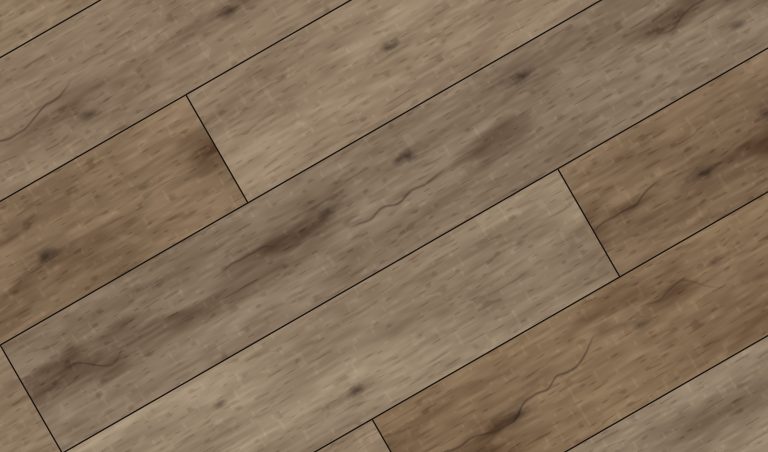
A WebGL 2 fragment shader for this texture:

```glsl
#version 300 es
precision highp float;
// Diagonal oak plank floor with staggered joints, grain, knots and dark heartwood.
uniform vec2 u_resolution;
out vec4 fragColor;

// Lengths are fractions of the canvas height.
const float ANGLE = 0.5212;
const float PLANK_WIDTH = 0.2758;
const float PLANK_LENGTH = 1.896;
const float ROW_START = 0.1108;
const float JOINT_START = 0.8842;
const float JOINT_STEP = 0.632;
const float SEAM_HALF_WIDTH = 0.0015;

const vec3 SHADE = vec3(0.38, 0.305, 0.24);
const vec3 LIGHT = vec3(0.61, 0.54, 0.455);
const vec3 KNOT = vec3(0.21, 0.16, 0.13);
const vec3 SEAM = vec3(0.11, 0.085, 0.07);
const vec3 WARM_TINT = vec3(1.03, 0.985, 0.91);

// Lightness and warmth of each plank.
const vec2 TONES[15] = vec2[15](
  vec2(0.70, 0.5), vec2(0.6, 0.3), vec2(0.54, 0.3), vec2(0.6, 0.3), vec2(0.52, 0.8),
  vec2(0.73, 0.3), vec2(0.66, 0.4), vec2(0.56, 0.0), vec2(0.6, 0.3), vec2(0.77, 0.2),
  vec2(0.51, 0.8), vec2(0.72, 0.3), vec2(0.43, 1.0), vec2(0.6, 0.3), vec2(0.75, 0.1));

float hash(vec2 p) {
  vec3 q = fract(p.xyx * 0.1031);
  q += dot(q, q.yzx + 33.33);
  return fract((q.x + q.y) * q.z);
}

float noise(vec2 p) {
  vec2 cell = floor(p), f = fract(p);
  f = f * f * (3.0 - 2.0 * f);
  return mix(mix(hash(cell), hash(cell + vec2(1, 0)), f.x),
             mix(hash(cell + vec2(0, 1)), hash(cell + vec2(1, 1)), f.x), f.y);
}

float fbm(vec2 p) {
  float sum = 0.0, amplitude = 0.5;
  for (int i = 0; i < 4; i++) {
    sum += amplitude * noise(p);
    p = p * 2.03 + 7.7;
    amplitude *= 0.5;
  }
  return sum / 0.9375;
}

// Returns grain displacement, core darkness and ring shading of the knots.
vec3 knots(vec2 p, float seed) {
  vec3 result = vec3(0.0);
  for (int i = 0; i < 6; i++) {
    vec2 key = vec2(float(i) * 3.7, seed);
    float size = mix(0.35, 1.0, hash(key + 5.0));
    vec2 centre = vec2((float(i) + hash(key)) / 6.0 * PLANK_LENGTH,
                       mix(0.2, 0.8, hash(key + 11.0)) * PLANK_WIDTH);
    vec2 q = (p - centre) / (size * vec2(0.042, 0.021));
    q += 1.1 * (vec2(fbm(p * 38.0 + seed), fbm(p * 38.0 + seed + 40.0)) - 0.5);
    float r = length(q);
    result.x += 0.012 * size * sign(q.y) * (1.0 - exp(-q.y * q.y)) * exp(-r * r * 0.2);
    result.y += size * (0.85 * exp(-r * r * 3.5) + 0.28 * exp(-r * r * 0.6));
    result.z += sin(r * 7.0) * exp(-r * 0.75);
  }
  return result;
}

// Returns soft heartwood shadow and a thin broken crack inside it.
vec2 heartwood(vec2 p, float seed) {
  float wander = fbm(vec2(p.x * 3.5, seed)) - 0.5;
  float offset = p.y - PLANK_WIDTH * (0.5 + 0.7 * wander);
  float patches = smoothstep(0.4, 0.72, fbm(vec2(p.x * 4.0, p.y * 16.0) + seed));
  float broken = smoothstep(0.5, 0.7, noise(vec2(p.x * 7.0, seed + 20.0)));
  float line = offset + 0.008 * (noise(vec2(p.x * 28.0, seed)) - 0.5);
  return vec2(patches * exp(-pow(offset / 0.055, 2.0)),
              broken * exp(-pow(line / 0.0028, 2.0)));
}

vec3 wood(vec2 p, vec2 tone, float seed) {
  vec3 knot = knots(p, seed);
  vec2 heart = heartwood(p, seed);
  vec2 g = p + vec2(seed, knot.x + 0.012 * fbm(p * vec2(5.0, 9.0) + seed));
  float blotch = fbm(g * vec2(3.0, 11.0) + seed) - 0.5;
  float streak = fbm(g * vec2(5.0, 48.0) + seed) - 0.5;
  float fibre = noise(g * vec2(26.0, 145.0)) - 0.5;
  float pore = smoothstep(0.72, 0.95, noise(g * vec2(42.0, 190.0) + 31.0));
  float fleck = smoothstep(0.76, 0.9, noise(g * vec2(90.0, 60.0) + 13.0));
  float value = tone.x + 0.8 * blotch + 0.42 * streak + 0.3 * fibre;
  value += 0.12 * fleck - 0.25 * pore + 0.08 * knot.z + 0.05;
  value -= heart.x * mix(0.75, 0.2, smoothstep(0.45, 0.75, tone.x));
  vec3 color = mix(SHADE, LIGHT, value) * mix(vec3(1.0), WARM_TINT, tone.y);
  float dark = 0.8 * knot.y + 0.45 * heart.y * smoothstep(0.8, 0.5, tone.x);
  return mix(color, KNOT, clamp(dark, 0.0, 0.85));
}

float seamCoverage(float position, float period, float pixel) {
  float distanceToSeam = min(position, period - position);
  return clamp((SEAM_HALF_WIDTH - distanceToSeam) / pixel + 0.5, 0.0, 1.0);
}

void main() {
  float pixel = 1.0 / u_resolution.y;
  vec2 p = gl_FragCoord.xy * pixel;
  p.y = 1.0 - p.y;
  float c = cos(ANGLE), s = sin(ANGLE);
  vec2 floorPos = vec2(c * p.x - s * p.y, s * p.x + c * p.y - ROW_START);

  // Each row is shifted by a third of a plank.
  float row = floor(floorPos.y / PLANK_WIDTH);
  float along = floorPos.x - JOINT_START + JOINT_STEP * row;
  float column = floor(along / PLANK_LENGTH);
  vec2 local = vec2(along - column * PLANK_LENGTH, floorPos.y - row * PLANK_WIDTH);

  float plank = 2.0 * row + column + 3.0;
  vec2 tone = TONES[clamp(int(plank), 0, 14)];
  vec3 color = wood(local, tone, 50.0 * hash(vec2(plank, 4.0)) + plank);
  float seam = max(seamCoverage(local.x, PLANK_LENGTH, pixel),
                   seamCoverage(local.y, PLANK_WIDTH, pixel));
  fragColor = vec4(mix(color, SEAM, seam), 1.0);
}
```
